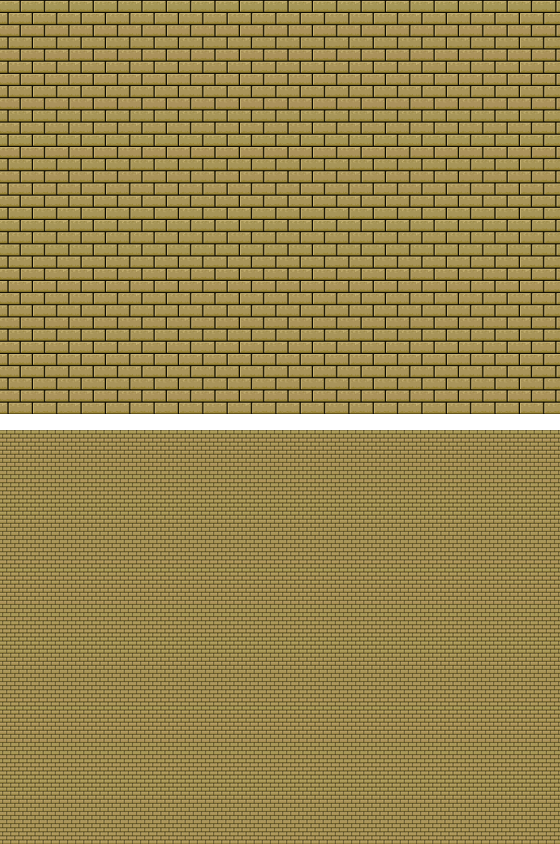
Top, the tile; bottom, the same tile 3 across and 3 down.
Reproduce this texture procedurally as a Shadertoy shader.

```glsl
// Seamless running-bond wall of small sandy bricks with dark joints, bevels and speckled wear.

const vec2  REPEATS       = vec2(23.0, 34.0);  // bricks across, rows up
const float FIRST_JOINT   = 0.335;             // upright joint of the lowest row, in brick widths
const float COURSE_SHIFT  = 0.03;              // drop of the level joints, in rows
const vec2  BRICK_SIZE    = vec2(2.0, 1.0);    // lengths below are in row heights
const float JOINT_HALF    = 0.042;
const float CORNER_RADIUS = 0.05;
const float BEVEL_WIDTH   = 0.075;
const float LOWER_EDGE    = 0.045;
const float GRAIN_SCALE   = 13.0;
const float ROW_TINT      = 0.025;
const int   SAMPLES       = 4;                 // subsamples per pixel side

const vec3 JOINT_COLOR  = vec3(0.06, 0.05, 0.02);
const vec3 EDGE_COLOR   = vec3(0.40, 0.34, 0.10);
const vec3 SHADE_COLOR  = vec3(0.60, 0.52, 0.21);
const vec3 FACE_COLOR   = vec3(0.66, 0.58, 0.35);
const vec3 LIGHT_COLOR  = vec3(0.78, 0.70, 0.45);

float hash(vec2 p) {
    vec3 q = fract(vec3(p.xyx) * 0.1031);
    q += dot(q, q.yzx + 33.33);
    return fract((q.x + q.y) * q.z);
}

float valueNoise(vec2 p) {
    vec2 cell = floor(p);
    vec2 f = fract(p);
    f = f * f * (3.0 - 2.0 * f);
    float low  = mix(hash(cell), hash(cell + vec2(1, 0)), f.x);
    float high = mix(hash(cell + vec2(0, 1)), hash(cell + vec2(1, 1)), f.x);
    return mix(low, high, f.y);
}

float roundedBox(vec2 p, vec2 extent, float radius) {
    vec2 d = abs(p) - extent + radius;
    return length(max(d, 0.0)) + min(max(d.x, d.y), 0.0) - radius;
}

// 1 below the limit, 0 above it, with a soft step between
float below(float value, float limit, float softness) {
    return 1.0 - smoothstep(limit - softness, limit + softness, value);
}

vec3 wallColor(vec2 uv) {
    // Brick layout: every other row moves by half a brick
    vec2 grid = uv * REPEATS + vec2(0.0, COURSE_SHIFT);
    float row = mod(floor(grid.y), REPEATS.y);
    grid.x -= FIRST_JOINT + 0.5 * mod(row, 2.0);
    vec2 local = fract(grid) * BRICK_SIZE;

    // Distances inward from the brick's sides
    vec2 fromLow  = local - JOINT_HALF;
    vec2 fromHigh = BRICK_SIZE - local - JOINT_HALF;

    // Face with a slight warm or green tint per row
    float rowTint = hash(vec2(row, 7.0)) - 0.5;
    vec3 color = FACE_COLOR + ROW_TINT * rowTint * vec3(1.0, -0.6, 0.8);

    // Ragged olive shade along the foot, light and dark specks near the top
    float grain = valueNoise(local * GRAIN_SCALE);
    float fleck = valueNoise(local * GRAIN_SCALE * vec2(0.8, 1.3) + 41.0);
    color = mix(color, SHADE_COLOR, below(fromLow.y, 0.02 + 0.27 * grain, 0.03));
    float upperBand = below(fromHigh.y, 0.29, 0.13);
    color = mix(color, LIGHT_COLOR, upperBand * smoothstep(0.62, 0.78, fleck));
    color = mix(color, SHADE_COLOR, 0.6 * upperBand * below(fleck, 0.24, 0.06));

    // Lit top and left bevels, dark lower and right edges
    float lit = min(fromLow.x, fromHigh.y);
    color = mix(color, LIGHT_COLOR, below(lit, BEVEL_WIDTH, 0.01));
    float dim = min(fromLow.y, fromHigh.x);
    color = mix(color, EDGE_COLOR, below(dim, LOWER_EDGE, 0.01));

    // Joints
    float box = roundedBox(local - 0.5 * BRICK_SIZE, 0.5 * BRICK_SIZE - JOINT_HALF, CORNER_RADIUS);
    return mix(JOINT_COLOR, color, below(box, 0.0, 0.01));
}

void mainImage(out vec4 fragColor, in vec2 fragCoord) {
    // Average a grid of subsamples to smooth the fine detail
    vec3 sum = vec3(0.0);
    for (int y = 0; y < SAMPLES; y++) {
        for (int x = 0; x < SAMPLES; x++) {
            vec2 offset = (vec2(x, y) + 0.5) / float(SAMPLES) - 0.5;
            sum += wallColor((fragCoord + offset) / iResolution.xy);
        }
    }
    fragColor = vec4(sum / float(SAMPLES * SAMPLES), 1.0);
}
```
